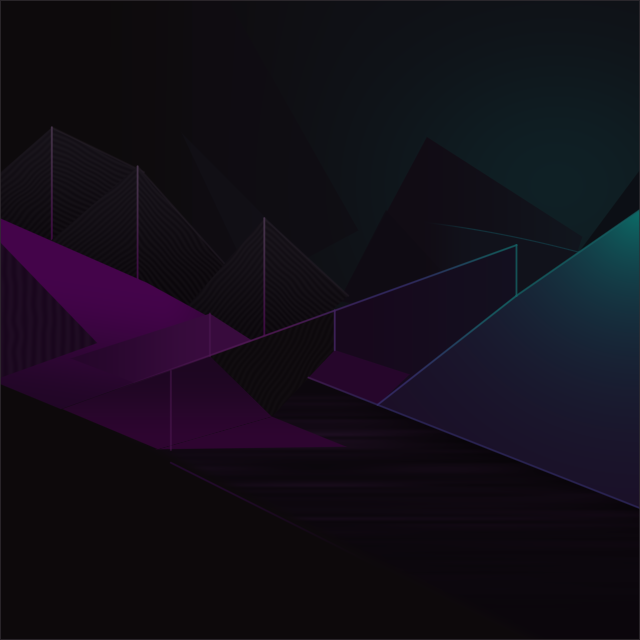
A Shadertoy shader for this background:

```glsl
// Dark angular landscape: ribbed peaks, folded purple planes and a glowing teal hill.
vec2 p;
vec3 col;

float hash(vec2 c) {
  vec3 q = fract(c.xyx * .1031);
  q += dot(q, q.yzx + 33.33);
  return fract((q.x + q.y) * q.z);
}

float noise(vec2 c) {
  vec2 i = floor(c), f = fract(c), e = vec2(1, 0);
  f *= f * (3. - 2. * f);
  return mix(mix(hash(i), hash(i + e), f.x), mix(hash(i + e.yx), hash(i + 1.), f.x), f.y);
}

// Signed distance to the line a-b, negative on its right-hand side
float edge(vec2 a, vec2 b) {
  vec2 d = normalize(b - a);
  return d.x * (p.y - a.y) - d.y * (p.x - a.x);
}

// Convex shapes with clockwise corners
float tri(vec2 a, vec2 b, vec2 c) {
  return max(max(edge(a, b), edge(b, c)), edge(c, a));
}

float quad(vec2 a, vec2 b, vec2 c, vec2 d) {
  return max(max(edge(a, b), edge(b, c)), max(edge(c, d), edge(d, a)));
}

void paint(vec3 color, float dist, float alpha) {
  float aa = .8 / iResolution.y;
  col = mix(col, color, alpha * smoothstep(aa, -aa, dist));
}

void stroke(vec3 color, vec2 a, vec2 b, float alpha) {
  vec2 d = b - a;
  float t = clamp(dot(p - a, d) / dot(d, d), 0., 1.);
  paint(color, length(p - a - d * t) - .0014, alpha);
}

// Two ribbed faces that meet on a lit vertical ridge
void peak(vec2 apex, vec2 left, vec2 right, float footY) {
  vec2 foot = vec2(apex.x, footY);
  float wobble = 7. * noise(p * 28.), height = smoothstep(apex.y - .22, apex.y, p.y);
  vec3 face = mix(vec3(.05, .035, .052), vec3(.09, .073, .1), height);
  paint(face + .01 * sin(edge(left, apex) * 850. + wobble), tri(apex, foot, left), 1.);
  paint(face + .012 * sin(edge(apex, right) * 850. + wobble), tri(apex, right, foot), 1.);
  stroke(vec3(.2, .16, .21), apex, right, .3);
  stroke(mix(vec3(.27, .02, .29), vec3(.3, .22, .32), height), apex, foot, .85);
}

void mainImage(out vec4 fragColor, in vec2 fragCoord) {
  p = fragCoord / iResolution.xy;
  float x = p.x;

  // Sky with a teal haze and faint distant facets
  col = mix(vec3(.052, .04, .046), vec3(.06, .06, .08), smoothstep(.1, .6, x));
  vec2 haze = (p - vec2(.87, .71)) * vec2(3.7, 4.5);
  col += vec3(0, .065, .065) * exp(-dot(haze, haze));
  paint(vec3(.058, .046, .07), tri(vec2(.3, 1.1), vec2(.56, .64), vec2(.3, .5)), .7);
  paint(vec3(.07, .064, .092), tri(vec2(.284, .792), vec2(.45, .625), vec2(.37, .61)), .65);

  // Distant right-hand mountains and a curved rim
  vec3 slate = mix(vec3(.066, .047, .08), vec3(.065, .085, .115), smoothstep(.65, .95, x));
  paint(slate, quad(vec2(.667, .786), vec2(.91, .63), vec2(.85, .45), vec2(.53)), 1.);
  paint(slate * .9, tri(vec2(.603, .672), vec2(.76, .5), vec2(.53)), .8);
  paint(slate * .7, tri(vec2(1.03, .775), vec2(1.03, .6), vec2(.9, .6)), 1.);
  float arc = p.y - .651 + (x - .677) * (.13 + .3 * (x - .677));
  float span = smoothstep(.66, .75, x) * step(x, .93);
  paint(vec3(.068, .07, .105), arc, span);
  paint(vec3(.07, .24, .28), abs(arc) - .0009, .75 * span);

  // Ribbed peaks
  peak(vec2(.081, .801), vec2(-.2, .555), vec2(.225, .731), .5);
  peak(vec2(.215, .74), vec2(.03, .582), vec2(.38, .555), .45);
  peak(vec2(.413, .659), vec2(.25, .473), vec2(.544, .538), .42);

  // Ground with uneven horizontal streaks
  vec2 railA = vec2(.11, .366), railB = vec2(.807, .617), bend = vec2(.807, .538), top = vec2(1, .672);
  vec2 bankA = vec2(.482, .41), bankB = vec2(1, .206), base = vec2(.59, .3675);
  vec2 postA = vec2(.523, .515), postB = vec2(.523, .453), shoreA = vec2(.267, .277), shoreB = vec2(.6, .11);
  float rail = edge(railA, railB), bank = edge(bankA, bankB);
  float streak = noise(p * vec2(4, 190)) * noise(p * vec2(2, 75));
  vec3 streaked = vec3(.043, .025, .047) + vec3(.075, .03, .085) * streak * smoothstep(0., .35, p.y);
  vec3 ground = mix(vec3(.052, .035, .045), streaked, smoothstep(0., -.02, edge(shoreB, shoreA)));
  ground *= 1. - .4 * exp(-40. * abs(bank)) * smoothstep(.5, .65, x);
  paint(ground, min(bank, max(rail, x - postA.x)), 1.);
  stroke(vec3(.17, .04, .23), shoreA, shoreB, .7 * smoothstep(.6, .3, x));

  // Purple sheet, pleated corner and raised fold
  vec2 crest = vec2(.23, .558), tip = vec2(.395, .467), toe = vec2(.247, .298), foldTop = vec2(.328, .51);
  float sheet = max(edge(vec2(0, .659), crest), edge(crest, tip));
  sheet = max(sheet, max(-rail, edge(toe, vec2(0, .4))));
  vec3 purple = mix(vec3(.13, .025, .15), vec3(.265, .015, .29), smoothstep(.37, .58, p.y + .15 * x));
  paint(mix(purple, vec3(.17, .025, .19), smoothstep(.25, .4, x)), sheet, 1.);
  vec3 pleat = vec3(.11, .037, .125) + .012 * sin(x * 420. + 2. * noise(p * 40.));
  paint(pleat, tri(vec2(-.01, .632), vec2(.152, .464), vec2(-.01, .406)), 1.);
  vec3 fold = mix(vec3(.15, .025, .17), vec3(.22, .045, .24), smoothstep(.12, .33, x));
  paint(fold, quad(vec2(.11, .44), foldTop, tip, vec2(.21, .402)), 1.);

  // Lower purple slab and dark ribbed panel
  vec2 notch = vec2(.425, .349), inner = vec2(.328, .444);
  float slab = min(quad(vec2(.097, .361), inner, notch, toe), tri(notch, vec2(.541, .302), toe));
  paint(mix(vec3(.18, .02, .19), vec3(.115, .025, .13), smoothstep(.3, .43, p.y)), slab, 1.);
  float grain = sin(edge(notch, postA) * 800. + 7. * noise(p * 26.));
  paint(vec3(.058, .042, .055) + .008 * grain, quad(inner, postA, postB, notch), 1.);

  // Right-hand wall, its floor and the teal hill
  float wall = max(max(rail, -bank), max(postA.x - x, x - bend.x));
  paint(mix(vec3(.09, .03, .11), vec3(.075, .06, .12), smoothstep(.52, .82, x)), wall, 1.);
  paint(vec3(.15, .025, .17), quad(postB, vec2(.64, .415), base, bankA), 1.);
  vec3 teal = mix(vec3(.108, .04, .14), vec3(.045, .43, .41), exp(-6. * distance(p, top)));
  paint(teal, max(max(edge(base, bend), edge(bend, top)), -bank), 1.);

  // Glowing rails, posts and a thin grey frame
  vec3 glow = mix(vec3(.32, .1, .34), vec3(.2, .17, .4), smoothstep(.42, .62, x));
  stroke(glow * .85, bankA, bankB, .9);
  glow = mix(glow, vec3(.08, .38, .39), smoothstep(.62, .8, x));
  stroke(glow, railA, railB, .85 * smoothstep(.15, .4, x));
  stroke(glow, base, bend, .9);
  stroke(glow, bend, top, .8);
  stroke(glow, railB, bend, .8);
  stroke(glow, postA, postB, .9);
  stroke(glow, foldTop, inner, .5);
  stroke(glow, vec2(.267, .42), vec2(.267, .297), .5);
  vec2 border = min(p, 1. - p);
  paint(vec3(.2, .18, .2), min(border.x, border.y) - .0012, 1.);
  fragColor = vec4(col, 1);
}
```
